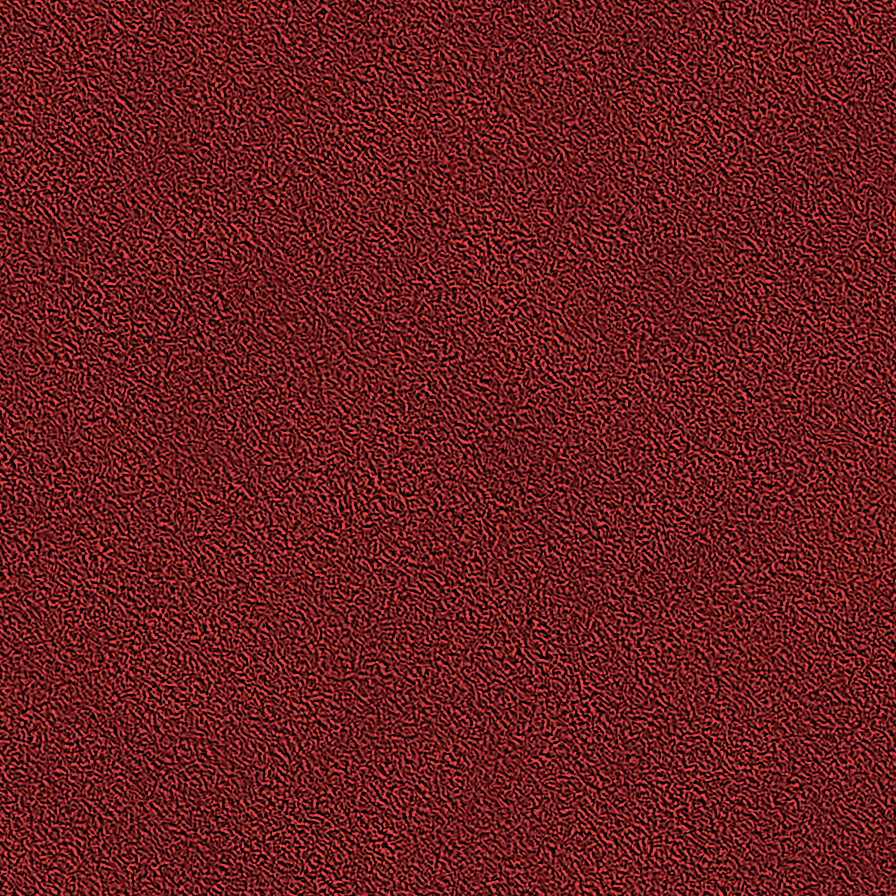
Reproduce this texture procedurally as a WebGL 2 fragment shader.

```glsl
#version 300 es
precision highp float;
// Fine dark red woven fabric: short diagonal fibres of light and shadow.

#define FIBRE_CELLS 114.0   // fibre cells across the canvas
#define GRAIN_CELLS 150.0   // finer cells that break up the fibres
#define WAVES 1.3           // mean light-dark cycles per cell
#define WAVE_SPREAD 0.7     // variation of that cycle count
#define SLANT 0.82          // angle across the fibres, in radians
#define FIBRE_SPREAD 1.45   // largest turn of a fibre
#define GRAIN_SPREAD 2.4    // largest turn of a grain
#define GRAIN_WEIGHT 0.8    // strength of grain against fibre
#define CONTRAST 0.32       // strength of relief in the red channel
#define MEAN_RED 0.402      // average of the red channel
#define PATCHINESS 0.22     // slow change of contrast
#define CLOUDINESS 0.02     // slow change of brightness

uniform vec2 u_resolution;
out vec4 fragColor;

const float TAU = 6.28319;

vec3 hash3(vec3 p) {
    p = fract(p * vec3(0.1031, 0.1030, 0.0973));
    p += dot(p, p.yxz + 33.33);
    return fract((p.xxy + p.yxx) * p.zyx);
}

// Cellular noise of randomly placed, windowed waves.
float fibreNoise(vec2 p, float spread, float seed) {
    vec2 cell = floor(p);
    float sum = 0.0;
    for (int y = -1; y <= 1; y++)
    for (int x = -1; x <= 1; x++)
    for (int k = 0; k < 2; k++) {
        vec2 id = cell + vec2(x, y);
        float layer = seed + 7.0 * float(k);
        vec3 place = hash3(vec3(id + 11.0, layer));
        vec3 shape = hash3(vec3(id + 57.0, layer + 3.0));
        vec2 offset = p - id - place.xy;
        float window = max(1.0 - dot(offset, offset), 0.0);
        // Squaring the turn keeps most fibres near the common slant.
        float turn = 2.0 * shape.x - 1.0;
        float angle = SLANT + spread * turn * abs(turn);
        float waves = WAVES + WAVE_SPREAD * (shape.y - 0.5);
        float phase = waves * dot(offset, vec2(cos(angle), sin(angle)));
        sum += window * window * cos(TAU * (phase + place.z));
    }
    return sum * 1.26;
}

// Layered sines for broad, cloudy variation.
float clouds(vec2 p) {
    float sum = 0.0;
    float weight = 0.5;
    for (int i = 0; i < 4; i++) {
        p += 0.6 * sin(p.yx * 1.3 + float(i));
        sum += weight * sin(p.x + 1.7) * sin(p.y + 0.4);
        p = mat2(1.4, 1.1, -1.1, 1.4) * p;
        weight *= 0.75;
    }
    return sum;
}

void main() {
    vec2 uv = gl_FragCoord.xy / u_resolution.y;

    // Relief of the weave
    float fibre = fibreNoise(uv * FIBRE_CELLS, FIBRE_SPREAD, 1.0);
    float grain = fibreNoise(uv * GRAIN_CELLS, GRAIN_SPREAD, 29.0);
    float relief = (fibre + GRAIN_WEIGHT * grain)
                 / sqrt(1.0 + GRAIN_WEIGHT * GRAIN_WEIGHT);

    // Uneven contrast and brightness over the cloth
    relief *= 1.0 + PATCHINESS * clouds(uv * 16.0);
    float red = MEAN_RED + CONTRAST * relief;
    red += CLOUDINESS * clouds(uv * 9.0 + 4.0);
    red = clamp(red, 0.02, 0.95);

    // Dark reds stay warm, lit fibres turn rosy in places
    float tint = hash3(vec3(floor(uv * 256.0), 5.0)).x;
    float rosy = smoothstep(0.40, 0.60, red + 0.24 * (tint - 0.5));
    vec3 color = vec3(red, 0.25 * red - 0.008, 0.23 * red - 0.008);
    color += rosy * vec3(0.0, 0.040, 0.066);
    fragColor = vec4(max(color, 0.0), 1.0);
}
```
